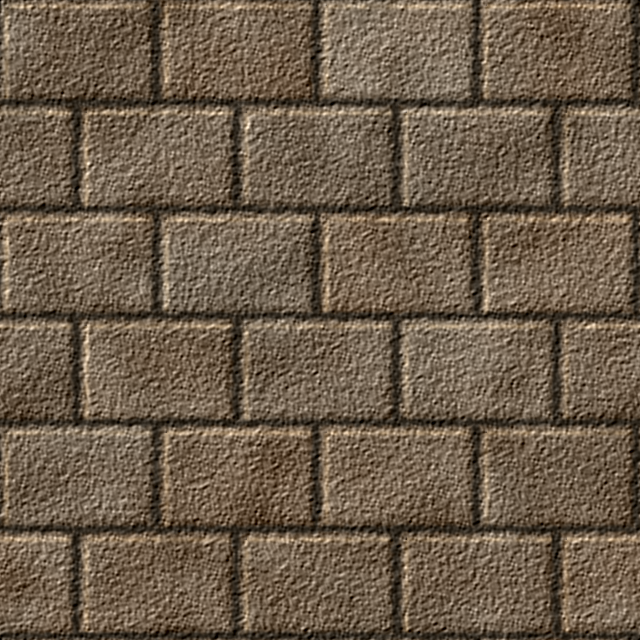
Give the GLSL for this texture, as a Shadertoy shader.

```glsl
// Running-bond wall of rough stone blocks, four across and six down.
// Edge distances give soft dark joints and a bevel lit from the upper left;
// embossed periodic noise gives the grain, so the whole canvas tiles.

const vec2 GRID = vec2(4.0, 6.0);              // blocks across and down
const vec2 JOINT_SHIFT = vec2(-0.006, 0.0065); // offset of the joint lines
const float JOINT_CORE = 0.001;                // half width of the full dark
const float JOINT_EDGE = 0.0115;               // half width where it fades out
const float JOINT_WOBBLE = 0.006;
const float JOINT_GRAIN = 0.6;                 // grain kept inside the joints
const float BEVEL_POS = 0.0165;                // distance of lit rim from joint
const float BEVEL_WIDTH = 0.0042;
const float BEVEL_GAIN = 0.19;
const float SHADE_GAIN = 0.09;                 // darkening of the unlit rims
const float GRAIN_GAIN = 0.46;
const float PATCH_GAIN = 0.13;                 // broad light and dark patches
const vec2 LIGHT_STEP = vec2(-0.0028, 0.0028); // emboss offset toward the light
const mat2 TWIST = mat2(2.0, -1.0, 1.0, 2.0);  // turned lattice, still periodic

const vec3 GREY_STONE = vec3(0.475, 0.423, 0.358);
const vec3 WARM_STONE = vec3(0.405, 0.322, 0.240);
const vec3 JOINT_COLOR = vec3(0.175, 0.147, 0.108);
const vec3 BEVEL_TINT = vec3(1.06, 0.95, 0.76);

float hash(vec2 p) {
    vec3 q = fract(p.xyx * 0.1031);
    q += dot(q, q.yzx + 33.33);
    return fract((q.x + q.y) * q.z);
}

// Value noise that wraps at the canvas borders
float noise(vec2 uv, float cells) {
    vec2 p = uv * cells;
    vec2 i = floor(p);
    vec2 f = p - i;
    f = f * f * (3.0 - 2.0 * f);
    vec2 a = mod(i, cells);
    vec2 b = mod(i + 1.0, cells);
    return mix(mix(hash(a), hash(vec2(b.x, a.y)), f.x),
               mix(hash(vec2(a.x, b.y)), hash(b), f.x), f.y);
}

// Two lattices at different angles hide the axis-aligned look
float roughness(vec2 uv) {
    return 0.75 * noise(TWIST * uv, 103.0) + 0.55 * noise(uv, 171.0);
}

float band(float x, float center, float width) {
    float t = (x - center) / width;
    return exp(-t * t);
}

void mainImage(out vec4 fragColor, in vec2 fragCoord) {
    vec2 uv = fragCoord / iResolution.xy;

    // Block layout: every other row moves by half a block
    vec2 g = (uv - JOINT_SHIFT) * GRID;
    g.x -= 0.5 * mod(floor(g.y) + 1.0, 2.0);
    vec2 block = mod(floor(g), GRID);
    vec2 lo = fract(g) / GRID;         // distance to left and bottom joints
    vec2 hi = (1.0 - fract(g)) / GRID; // distance to right and top joints

    // Stone colour: tint per block plus broad weathered patches
    float patches = 0.6 * noise(uv, 9.0) + 0.4 * noise(uv, 23.0);
    float warmth = 0.45 * hash(block + 7.0) + 0.9 * patches - 0.25;
    vec3 color = mix(GREY_STONE, WARM_STONE, clamp(warmth, 0.0, 1.0));
    color *= 0.95 + 0.10 * hash(block + 31.0);
    color += PATCH_GAIN * (noise(TWIST * uv, 7.0) - 0.5);

    // Bevel: light on the left and top rims, shade on the right and bottom
    float rimWear = 0.4 + 1.2 * noise(uv, 90.0);
    float lit = max(band(lo.x, BEVEL_POS, BEVEL_WIDTH) * step(BEVEL_POS, hi.y),
                    band(hi.y, BEVEL_POS, BEVEL_WIDTH) * step(BEVEL_POS, lo.x));
    float shade = 1.0 - smoothstep(0.006, 0.022, min(hi.x, lo.y));
    color += BEVEL_GAIN * BEVEL_TINT * lit * rimWear - SHADE_GAIN * shade;

    // Embossed grain
    float relief = roughness(uv) - roughness(uv + LIGHT_STEP);
    vec3 grain = vec3(GRAIN_GAIN * relief);
    color += grain;

    // Joints: soft, slightly ragged, with subdued grain
    float edge = min(min(lo.x, hi.x), 1.15 * min(lo.y, hi.y));
    edge += JOINT_WOBBLE * (noise(uv, 120.0) - 0.5);
    float joint = 1.0 - smoothstep(JOINT_CORE, JOINT_EDGE, edge);
    color = mix(color, JOINT_COLOR + JOINT_GRAIN * grain, joint);

    fragColor = vec4(clamp(color, 0.0, 1.0), 1.0);
}
```
